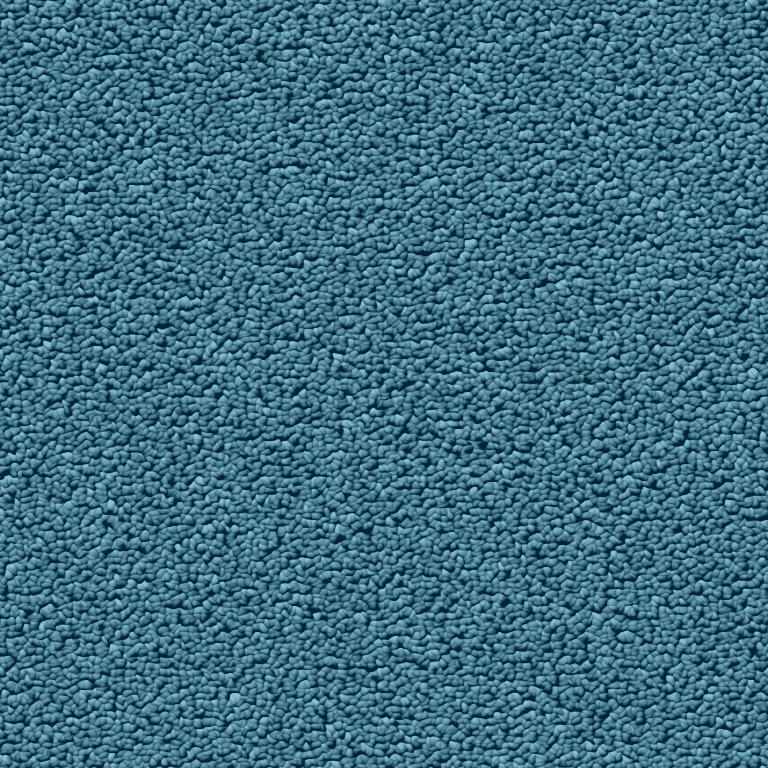
Give the GLSL for this texture, as a WebGL 2 fragment shader.

```glsl
#version 300 es
precision highp float;

#define LOOPS vec2(106.0, 124.0)
#define JITTER 0.92
#define WARP 0.55
#define BASE_TONE 0.62
#define LIGHT_GAIN 1.05
#define CREASE_DEPTH 0.36
#define HOLLOW_DEPTH 1.25
#define BLEND_SHARPNESS 8.5
#define LOOP_VARIATION 0.26
#define PATCH_GAIN 0.07
#define SHADOW_COLOR vec3(0.03, 0.20, 0.27)
#define CREST_COLOR vec3(0.47, 0.68, 0.76)

uniform vec2 u_resolution;
out vec4 outColor;

// Integer hash giving two values in 0..1
vec2 hash2(vec2 cell) {
    uvec2 q = uvec2(ivec2(cell) + 4096);
    uint n = q.x * 1597u + q.y * 51749u;
    n = (n ^ (n >> 15)) * 739397u;
    n = (n ^ (n >> 13)) * 277803u;
    n ^= n >> 16;
    return vec2(n & 65535u, n >> 16) / 65535.0;
}

float cornerSlope(vec2 corner, vec2 offset) {
    return dot(hash2(corner) * 2.0 - 1.0, offset);
}

float gradientNoise(vec2 p) {
    vec2 i = floor(p);
    vec2 f = p - i;
    vec2 w = f * f * f * (f * (f * 6.0 - 15.0) + 10.0);
    vec2 e = vec2(1.0, 0.0);
    float low = mix(cornerSlope(i, f), cornerSlope(i + e, f - e), w.x);
    float high = mix(cornerSlope(i + e.yx, f - e.yx), cornerSlope(i + 1.0, f - 1.0), w.x);
    return mix(low, high, w.y);
}

vec2 noisePair(vec2 p) {
    return vec2(gradientNoise(p + 31.0), gradientNoise(p + 177.0));
}

// Brightness of the yarn loops: 0 in shadow, 1 on a lit crest
float pileTone(vec2 uv) {
    vec2 p = uv * LOOPS;
    p += WARP * noisePair(p * 0.8);
    vec2 home = floor(p);
    float total = 0.0;
    float strongest = 0.0;
    vec2 local = vec2(0.0);
    float loopShade = 0.0;

    // Soft blend of neighbouring loops, each a randomly turned ellipse
    for (int y = -1; y <= 1; y++) {
        for (int x = -1; x <= 1; x++) {
            vec2 cell = home + vec2(x, y);
            vec2 center = cell + 0.5 + JITTER * (hash2(cell) - 0.5);
            vec2 traits = hash2(cell + 613.0);
            vec2 offset = p - center;
            float angle = traits.x * 3.1416;
            vec2 axis = vec2(cos(angle), sin(angle));
            vec2 turned = vec2(dot(offset, axis), dot(offset, vec2(-axis.y, axis.x)));
            turned *= vec2(0.80, 1.25);
            float weight = exp(-BLEND_SHARPNESS * dot(turned, turned));
            total += weight;
            strongest = max(strongest, weight);
            local += weight * offset;
            loopShade += weight * (traits.y - 0.5);
        }
    }
    local /= total;
    loopShade /= total;

    // Light from above, with creases and hollows between the loops
    float crease = smoothstep(0.12, 0.60, 1.0 - strongest / total);
    float depth = min(-log(total) / BLEND_SHARPNESS - 0.1, 0.4);
    float under = clamp(0.9 - 0.7 * local.y, 0.4, 1.3);
    float tone = BASE_TONE + LIGHT_GAIN * dot(local, vec2(-0.40, 0.92));
    tone -= under * (CREASE_DEPTH * crease + HOLLOW_DEPTH * depth);
    tone += LOOP_VARIATION * loopShade;

    // Uneven pile height
    tone += PATCH_GAIN * gradientNoise(uv * vec2(12.0, 18.0) + 53.0);
    return clamp(tone, -0.12, 1.14);
}

void main() {
    float extent = min(u_resolution.x, u_resolution.y);

    // Four samples per pixel smooth the loop edges
    float tone = 0.0;
    for (int s = 0; s < 4; s++) {
        vec2 shift = vec2(s & 1, s >> 1) * 0.5 - 0.25;
        tone += 0.25 * pileTone((gl_FragCoord.xy + shift) / extent);
    }
    outColor = vec4(clamp(mix(SHADOW_COLOR, CREST_COLOR, tone), 0.0, 1.0), 1.0);
}
```
